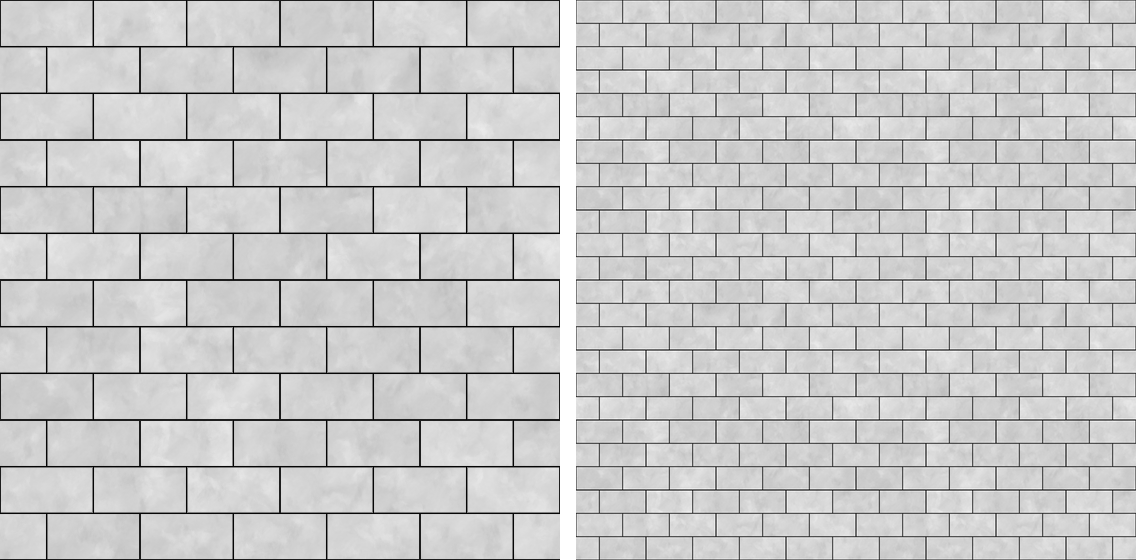
Left, the tile; right, the same tile 2 across and 2 down.
This texture is drawn by a WebGL 1 fragment shader. Its source:

```glsl
precision highp float;
// Pale grey concrete blocks in running bond, 6 across and 12 down, with thin black joints.

uniform vec2 u_resolution;

float hash(vec2 p) {
  return fract(sin(dot(p, vec2(127.1, 311.7))) * 43758.5453);
}

float valueNoise(vec2 p) {
  vec2 i = floor(p);
  vec2 f = fract(p);
  f = f * f * (3.0 - 2.0 * f);
  return mix(mix(hash(i), hash(i + vec2(1.0, 0.0)), f.x),
             mix(hash(i + vec2(0.0, 1.0)), hash(i + vec2(1.0, 1.0)), f.x), f.y);
}

// Layered noise, turned between octaves to hide the lattice
float fbm(vec2 p) {
  float sum = 0.0;
  float amplitude = 0.5;
  for (int i = 0; i < 6; i++) {
    sum += amplitude * valueNoise(p);
    p = mat2(1.6, 1.2, -1.2, 1.6) * p + 3.7;
    amplitude *= 0.55;
  }
  return sum / 1.08;
}

void main() {
  vec2 uv = gl_FragCoord.xy / u_resolution;

  // Running bond: even rows shift by half a block; the column index wraps
  vec2 grid = uv * vec2(6.0, 12.0);
  float row = floor(grid.y);
  grid.x += 0.5 * (1.0 - mod(row, 2.0));
  vec2 block = vec2(mod(floor(grid.x), 6.0), row);
  vec2 local = fract(grid);

  // Each block samples its own piece of cloudy concrete
  vec2 seed = vec2(hash(block + 2.3), hash(block + 17.9)) * 60.0;
  vec2 p = local * vec2(2.0, 1.0) + seed;
  float warp = fbm(p * 1.7 + 9.0);
  float clouds = fbm(p * 1.8 + 1.2 * warp);
  float pale = smoothstep(0.52, 0.78, fbm(p * 2.6 + vec2(31.0, 12.0) + warp));
  float stain = smoothstep(0.54, 0.8, fbm(p * vec2(3.4, 2.2) + 47.0));
  float grain = valueNoise(p * 22.0) - 0.5;

  float shade = 0.828 + 0.045 * (hash(block + 5.1) - 0.5);
  shade += 0.13 * (clouds - 0.5) + 0.035 * pale - 0.035 * stain + 0.008 * grain;

  // Joints: distance to the nearest block edge in canvas units
  vec2 edge = (0.5 - abs(local - 0.5)) / vec2(6.0, 12.0);
  float pixel = 1.0 / min(u_resolution.x, u_resolution.y);
  float face = smoothstep(-0.5 * pixel, 0.5 * pixel, min(edge.x, edge.y) - 0.0014);

  gl_FragColor = vec4(vec3(mix(0.02, shade, face)), 1.0);
}
```
